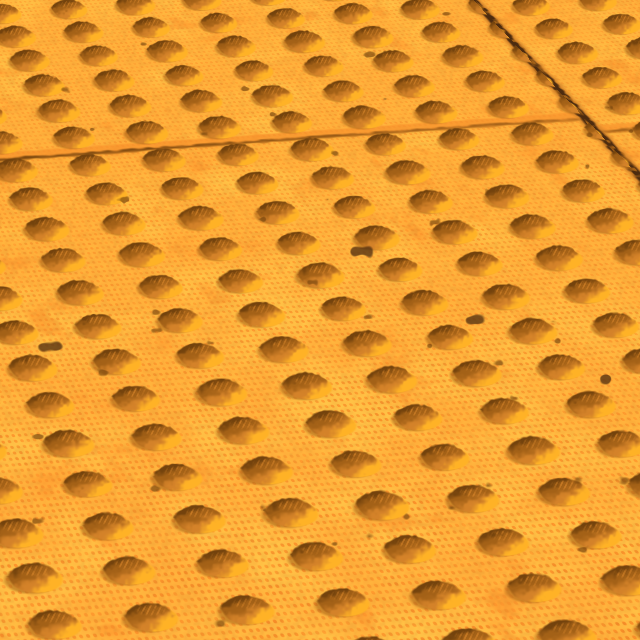
Give the GLSL for this texture, as a WebGL 2 fragment shader.

```glsl
#version 300 es
precision highp float;
// Yellow tactile paving seen at a slant: rows of ribbed domes on a finely dotted
// sheet, split by two joints. A plane projection maps the canvas to lattice units
// (one dome per unit); each dome is then shaded in its own upright frame.

uniform vec2 u_resolution;
out vec4 fragColor;

const vec3 AMBER  = vec3(1.00, 0.685, 0.23);
const vec3 LIGHT  = vec3(1.00, 0.75, 0.27);
const vec3 ORANGE = vec3(0.97, 0.57, 0.17);
const vec3 YELLOW = vec3(1.00, 0.70, 0.15);
const vec3 OCHRE  = vec3(0.83, 0.51, 0.16);
const vec3 BROWN  = vec3(0.64, 0.38, 0.09);
const vec3 DARK   = vec3(0.45, 0.26, 0.05);
const vec3 SOIL   = vec3(0.30, 0.17, 0.06);

// Lattice to canvas (y down), with perspective in the third row.
const mat3 PLANE = mat3(0.1281, -0.0087, 0.0012,
                        0.0251,  0.0431, -0.0210,
                        0.4089,  0.4909, 1.0);
const float SPACING = 0.128;           // dome spacing at unit depth
const float SIDE_JOINT = 5.86;         // lattice column of the long joint
const vec2 SIDE_SHIFT = vec2(0.6, 0.17); // offset of the slab beyond it

float hash(vec2 p) {
  vec3 q = fract(vec3(p.xyx) * 0.1031);
  q += dot(q, q.yzx + 33.33);
  return fract((q.x + q.y) * q.z);
}

float noise(vec2 p) {
  vec2 i = floor(p), f = fract(p);
  f = f * f * (3.0 - 2.0 * f);
  return mix(mix(hash(i), hash(i + vec2(1, 0)), f.x),
             mix(hash(i + vec2(0, 1)), hash(i + vec2(1, 1)), f.x), f.y);
}

float fbm(vec2 p) {
  float sum = 0.0, gain = 0.5;
  for (int k = 0; k < 4; k++) {
    sum += gain * noise(p);
    p = p * 2.03 + 17.0;
    gain *= 0.5;
  }
  return sum;
}

// 1 inside a limit, falling to 0 over a soft band around it.
float inside(float value, float limit, float soft) {
  return 1.0 - smoothstep(limit - soft, limit + soft, value);
}

// Offset from a lattice point on the canvas, in dome spacings, y up.
vec2 localOffset(vec2 p, vec2 site) {
  vec3 h = PLANE * vec3(site, 1.0);
  return (p - h.xy / h.z) * vec2(1, -1) * h.z / SPACING;
}

// Sheet with faint clouds, grain and a grid of small darker dots.
vec3 sheetColor(vec2 p, vec2 lattice) {
  float cloud = fbm(lattice * vec2(1.5, 1.0) + 40.0);
  vec3 color = mix(AMBER, LIGHT, smoothstep(0.35, 0.85, cloud + 0.15 * (p.y - 0.3)));
  vec2 wave = 0.5 + 0.5 * cos(6.28318 * lattice * vec2(14, 7));
  float dots = smoothstep(0.12, 0.8, wave.x * wave.y);
  float wear = 0.65 + 0.6 * noise(lattice * vec2(5, 3));
  color = mix(color, ORANGE, dots * wear * mix(0.5, 0.95, p.y));
  float worn = smoothstep(0.58, 0.8, fbm(lattice * vec2(2.3, 1.5) + 9.0));
  color = mix(color, ORANGE, 0.55 * worn);
  return color * (0.97 + 0.06 * noise(p * 200.0));
}

// A low base that catches the light, under a dark cap leaning up and left.
vec3 addDome(vec3 base, vec2 d, float seed, float aa) {
  d /= 0.95 + 0.1 * seed;
  float grain = noise(d * 26.0 + seed * 90.0) - 0.5;

  vec2 foot = (d - vec2(0.025, -0.025)) / vec2(0.27, 0.135);
  float sun = foot.x * 0.8 - foot.y * 0.35 + 0.25 * grain;
  vec3 footColor = mix(BROWN, OCHRE, smoothstep(-0.7, -0.1, sun));
  footColor = mix(footColor, YELLOW, smoothstep(0.0, 0.5, sun));
  float shade = inside(length((d + vec2(0.03, 0.025)) / vec2(0.275, 0.14)), 1.0, 0.12);
  vec3 color = mix(base, BROWN, 0.55 * shade);
  color = mix(color, footColor, inside(length(foot), 0.97, 0.05 + aa));

  // Cap: crisp above, melting into the base below and to the right.
  vec2 e = (d - vec2(-0.015, 0.012)) / vec2(0.275, 0.145);
  float rim = sqrt(e.x * e.x + pow(abs(e.y), 1.5)) + 0.09 * grain * step(0.0, e.y);
  float lit = dot(e, vec2(0.5, -0.75)) + 0.3 * grain;
  vec3 cap = mix(DARK, BROWN, smoothstep(-0.7, -0.2, lit));
  cap = mix(cap, OCHRE, smoothstep(-0.15, 0.5, lit));
  float melt = smoothstep(0.1, 0.65, lit);

  // Slanted broken ribs across the crown.
  float rib = smoothstep(-0.2, 1.0, sin((d.x - 0.5 * d.y) * 112.0 + seed * 6.0));
  float crown = inside(length((e - vec2(0.08, 0.38)) / vec2(0.65, 0.45)), 0.8, 0.25);
  cap = mix(cap, OCHRE, rib * crown * (0.45 + 0.6 * grain));
  return mix(color, cap, (1.0 - melt) * inside(rim, 0.95, mix(0.04, 0.1, melt) + aa));
}

// Ragged crumbs, present in a share of the cells of a grid.
float crumbs(vec2 p, vec2 lattice, float scale, float share, float size) {
  vec2 cell = floor(lattice * scale);
  vec2 jitter = 0.3 + 0.4 * vec2(hash(cell + 3.7), hash(cell + 61.3));
  vec2 d = localOffset(p, (cell + jitter) / scale);
  float radius = size * (0.4 + 0.6 * hash(cell + 23.0));
  float lump = noise(d * 0.9 / size + cell * 7.0) - 0.5;
  float edge = length(d * vec2(0.7, 1.2)) + size * lump;
  return step(hash(cell + 11.0), share) * inside(edge, radius, 0.018);
}

void main() {
  vec2 p = gl_FragCoord.xy / u_resolution;
  p.y = 1.0 - p.y;
  vec3 ground = inverse(PLANE) * vec3(p, 1.0);
  vec2 lattice = ground.xy / ground.z;
  float beyond = step(SIDE_JOINT, lattice.x);
  vec3 color = sheetColor(p, lattice);

  // Joints: a thin one across with a smooth lip, a wide gritty one down the side.
  float ragged = noise(lattice * 9.0) - 0.5;
  float across = lattice.y + 5.39 - 0.5 * beyond + 0.05 * ragged;
  float lip = smoothstep(-0.3, -0.2, across) * inside(across, 0.05, 0.05);
  color = mix(color, ORANGE, 0.7 * lip);
  float fade = mix(0.85, 0.5, smoothstep(-3.0, 5.0, lattice.x)) + 0.4 * ragged;
  color = mix(color, DARK, fade * inside(abs(across), 0.05, 0.05));
  float side = abs(lattice.x - SIDE_JOINT + 0.03 * ragged);
  vec3 grit = mix(SOIL, BROWN, smoothstep(0.4, 0.9, noise(lattice * vec2(25, 9))));
  color = mix(color, OCHRE, 0.7 * inside(side, 0.11, 0.04));
  color = mix(color, grit, inside(side, 0.06, 0.025));

  // Domes, one per lattice site.
  vec2 shift = SIDE_SHIFT * beyond;
  vec2 site = round(lattice - shift) + shift;
  float aa = 0.004 / SPACING;
  color = addDome(color, localOffset(p, site), hash(site + 50.0), aa);

  // Fine specks and a few larger clumps of dirt.
  color = mix(color, DARK, 0.65 * crumbs(p, lattice, 2.0, 0.08, 0.045));
  color = mix(color, SOIL, 0.75 * crumbs(p, lattice, 1.0, 0.04, 0.1));
  fragColor = vec4(min(color, 1.0), 1.0);
}
```
